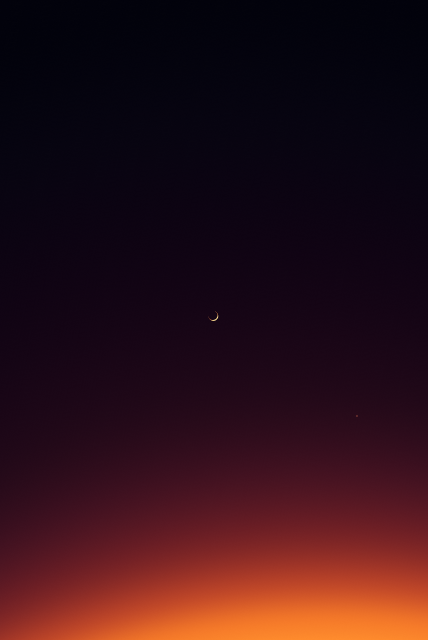
A Shadertoy shader for this texture:

```glsl
// Dusk sky: ember glow along the horizon, a thin crescent moon and one faint star.
#define GLOW_X_LOW 0.77
#define GLOW_X_HIGH 0.60
#define GLOW_BEND 0.20
#define MOON_POS vec2(-0.0009, 0.5061)
#define MOON_RADIUS 0.0075
#define MOON_SHADOW vec2(-0.0011, 0.0014)
#define MOON_COLOR vec3(1.0, 0.88, 0.58)
#define TIP_COLOR vec3(0.85, 0.48, 0.24)
#define STAR_POS vec2(0.334, 0.350)
#define STAR_RADIUS 0.0010
#define STAR_COLOR vec3(0.48, 0.22, 0.20)
#define GRAIN 0.005

// Sky colours from horizon to zenith, evenly spaced in sqrt(height)
const int LAST = 10;
const vec3 SKY[LAST + 1] = vec3[](
    vec3(1.000, 0.550, 0.180),
    vec3(0.985, 0.525, 0.172),
    vec3(0.935, 0.450, 0.160),
    vec3(0.735, 0.270, 0.158),
    vec3(0.475, 0.140, 0.147),
    vec3(0.280, 0.076, 0.130),
    vec3(0.150, 0.040, 0.100),
    vec3(0.092, 0.022, 0.085),
    vec3(0.056, 0.014, 0.073),
    vec3(0.028, 0.016, 0.064),
    vec3(0.008, 0.008, 0.045));

float hash(vec2 p) {
    return fract(sin(dot(p, vec2(127.1, 311.7))) * 43758.5453);
}

vec3 skyStop(int i) {
    return SKY[clamp(i, 0, LAST)];
}

// Catmull-Rom blend through the sky colours
vec3 skyColor(float height) {
    float t = sqrt(clamp(height, 0.0, 1.0)) * float(LAST);
    int i = min(int(t), LAST - 1);
    float f = t - float(i);
    vec3 a = skyStop(i - 1), b = skyStop(i), c = skyStop(i + 1), d = skyStop(i + 2);
    return b + 0.5 * f * (c - a + f * (2.0 * a - 5.0 * b + 4.0 * c - d
                             + f * (3.0 * (b - c) + d - a)));
}

// Signed distance to a disc with an equal, shifted disc cut away
float crescent(vec2 p) {
    float disc = length(p) - MOON_RADIUS;
    float shadow = length(p - MOON_SHADOW) - MOON_RADIUS;
    return max(disc, -shadow);
}

void mainImage(out vec4 fragColor, in vec2 fragCoord) {
    vec2 uv = fragCoord / iResolution.xy;
    float pixel = 1.0 / iResolution.y;
    vec2 p = vec2((fragCoord.x - 0.5 * iResolution.x) * pixel, uv.y);

    // Sky bands arch over the glow and sink away from it
    float glowX = mix(GLOW_X_LOW, GLOW_X_HIGH, smoothstep(0.1, 0.8, uv.y));
    float side = uv.x - glowX;
    vec3 color = skyColor(uv.y + GLOW_BEND * side * side);

    // Moon, warmer towards its two tips
    vec2 m = p - MOON_POS;
    float lit = clamp(0.5 - crescent(m) / pixel, 0.0, 1.0);
    float facing = dot(normalize(m + 1e-6), -normalize(MOON_SHADOW));
    vec3 moon = mix(TIP_COLOR, MOON_COLOR, smoothstep(0.1, 0.8, facing));
    color = mix(color, moon, lit);

    // Star
    float star = length(p - vec2(STAR_POS.x * iResolution.x * pixel, STAR_POS.y));
    color = mix(color, STAR_COLOR, 1.0 - smoothstep(0.0, STAR_RADIUS + pixel, star));

    // Fine grain hides banding
    color += GRAIN * (hash(uv * 913.0) - 0.5);
    fragColor = vec4(clamp(color, 0.0, 1.0), 1.0);
}
```
